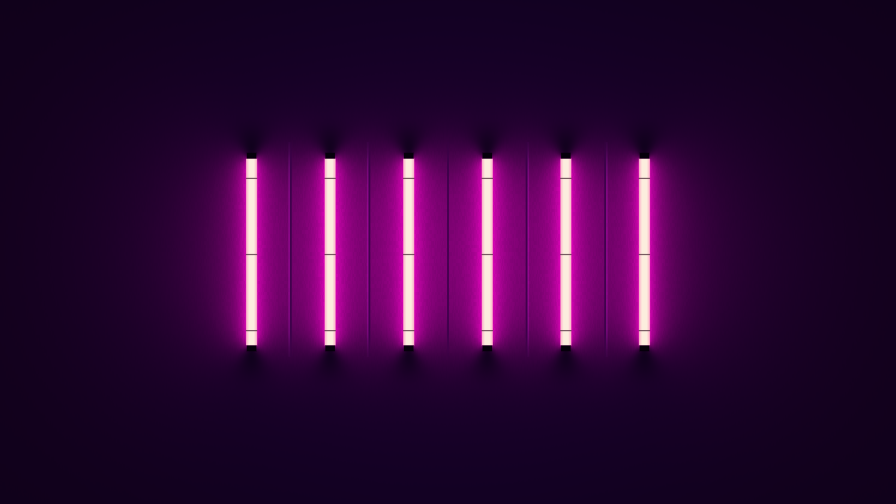
Give the GLSL for this background, as a Shadertoy shader.

```glsl
const int TUBE_COUNT = 6;
const float TUBE_SPACING = 0.1559;
const vec2 TUBE_HALF = vec2(0.0112, 0.185);
const vec2 CAP_HALF = vec2(0.0095, 0.006);
const vec2 SEAM_HALF = vec2(0.0018, 0.213);
const float SEAM_LIFT = 0.005;
const float RING_HALF = 0.0012;
const float RING_OFFSET = 0.151;
const float RING_LIFT = -0.005;
const float GLOW_GAIN = 0.0098;
const float GLOW_CONTRAST = 1.18;
const float GLOW_SOFTNESS = 0.006;
const float SHADOW_REACH = 0.09;
const float GRAIN_AMOUNT = 0.07;
const vec2 GRAIN_CELLS = vec2(420.0, 140.0);

const vec3 WALL_COLOR = vec3(0.068, 0.004, 0.138);
const vec3 WALL_EDGE = vec3(0.055, 0.004, 0.10);
const vec3 GLOW_COLOR = vec3(0.82, 0.008, 0.60);
const vec3 SEAM_COLOR = vec3(0.20, 0.005, 0.27);
const vec3 SEAM_LIGHT = vec3(0.10, 0.025, 0.12);
const vec3 TUBE_CORE = vec3(0.99, 0.93, 0.87);
const vec3 TUBE_SIDE = vec3(0.99, 0.78, 0.82);
const vec3 TUBE_RIM = vec3(0.95, 0.42, 0.74);
const vec3 CAP_COLOR = vec3(0.025, 0.0, 0.045);
const vec3 RING_COLOR = vec3(0.38, 0.25, 0.30);

float hash(vec2 cell) {
    vec3 q = fract(vec3(cell.xyx) * 0.1031);
    q += dot(q, q.yzx + 33.33);
    return fract((q.x + q.y) * q.z);
}

float boxDistance(vec2 p, vec2 halfSize) {
    vec2 d = abs(p) - halfSize;
    return length(max(d, 0.0)) + min(max(d.x, d.y), 0.0);
}

float coverage(float distance, float pixel) {
    return clamp(0.5 - distance / pixel, 0.0, 1.0);
}

// Antiderivative of the light falling from a line that emits sideways
float lineLight(float u) {
    return u / (1.0 + u * u) + atan(u);
}

float tubeGlow(vec2 p) {
    float side = sqrt(p.x * p.x + GLOW_SOFTNESS * GLOW_SOFTNESS) + 0.006;
    float upper = (TUBE_HALF.y - p.y) / side;
    float lower = (-TUBE_HALF.y - p.y) / side;
    return (lineLight(upper) - lineLight(lower)) / (2.0 * side);
}

// Dark fan that opens beyond each end of a tube
float endShadow(vec2 p) {
    float beyond = abs(p.y) - TUBE_HALF.y;
    float width = 0.009 + 0.42 * max(beyond, 0.0);
    float fan = exp(-p.x * p.x / (width * width));
    float fade = 1.0 - smoothstep(0.02, SHADOW_REACH, beyond);
    return fan * fade * smoothstep(-0.008, 0.012, beyond);
}

void mainImage(out vec4 fragColor, in vec2 fragCoord) {
    float pixel = 1.0 / iResolution.y;
    vec2 p = (fragCoord - 0.5 * iResolution.xy) * pixel;
    float middle = 0.5 * float(TUBE_COUNT - 1);

    // Wall
    float edge = smoothstep(0.35, 1.0, length(p * vec2(1.0, 1.1)));
    vec3 color = mix(WALL_COLOR, WALL_EDGE, edge);

    // Light of all tubes
    float light = 0.0;
    float shade = 1.0;
    for (int i = 0; i < TUBE_COUNT; i++) {
        vec2 q = p - vec2((float(i) - middle) * TUBE_SPACING, 0.0);
        light += tubeGlow(q);
        shade *= 1.0 - 0.8 * endShadow(q);
    }
    float glow = pow(light * GLOW_GAIN, GLOW_CONTRAST) * shade;
    glow = 1.08 * (1.0 - exp(-1.25 * glow * (1.0 + 0.5 * glow)));
    float grain = hash(floor(p * GRAIN_CELLS)) - 0.5;
    color *= mix(0.7, 1.0, shade);
    color += GLOW_COLOR * glow * (1.0 + GRAIN_AMOUNT * grain);

    // Panel seams midway between tubes
    float seamIndex = clamp(round(p.x / TUBE_SPACING), 1.0 - middle - 0.5, middle - 0.5);
    vec2 seam = p - vec2(seamIndex * TUBE_SPACING, SEAM_LIFT);
    float seamFade = 1.0 - 0.75 * smoothstep(0.16, 0.213, abs(seam.y));
    float lip = coverage(boxDistance(seam - vec2(0.0032 * sign(seamIndex), 0.0), SEAM_HALF), pixel);
    color += SEAM_LIGHT * lip * seamFade * abs(sign(seamIndex));
    color = mix(color, SEAM_COLOR, 0.8 * seamFade * coverage(boxDistance(seam, SEAM_HALF), pixel));

    // Nearest tube with its end caps
    float tubeIndex = clamp(round(p.x / TUBE_SPACING + middle), 0.0, 2.0 * middle) - middle;
    vec2 tube = p - vec2(tubeIndex * TUBE_SPACING, 0.0);
    vec2 cap = vec2(tube.x, abs(tube.y) - TUBE_HALF.y - CAP_HALF.y);
    color = mix(color, CAP_COLOR, coverage(boxDistance(cap, CAP_HALF), pixel));

    float across = abs(tube.x) / TUBE_HALF.x;
    vec3 glass = mix(TUBE_CORE, TUBE_SIDE, smoothstep(0.35, 0.8, across));
    glass = mix(glass, TUBE_RIM, smoothstep(0.78, 1.05, across));

    // Thin rings around the glass
    float ringY = tube.y - RING_LIFT;
    float ringDistance = min(abs(ringY), abs(abs(ringY) - RING_OFFSET)) - RING_HALF;
    glass = mix(glass, RING_COLOR, 0.85 * coverage(ringDistance, pixel));
    color = mix(color, glass, coverage(boxDistance(tube, TUBE_HALF), pixel));

    fragColor = vec4(clamp(color, 0.0, 1.0), 1.0);
}
```
